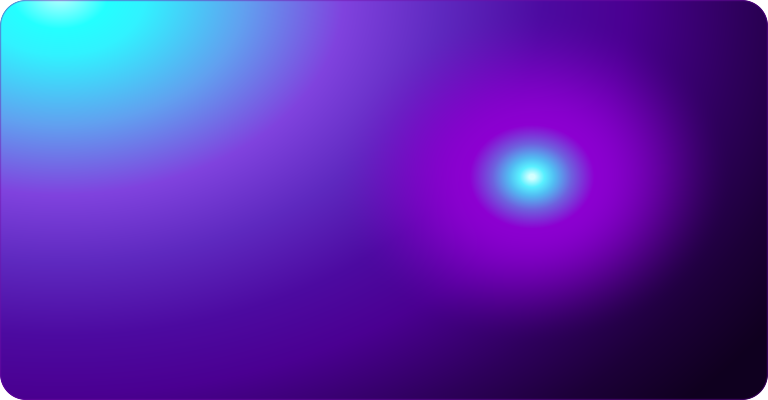
Write a Shadertoy shader that draws this background.

```glsl
// Blends towards the next colour stop between two distances
vec3 stop(vec3 color, vec3 next, float from, float to, float d) {
    return mix(color, next, clamp((d - from) / (to - from), 0.0, 1.0));
}

// Distance from a centre, with the x axis stretched
float ellipseDistance(vec2 p, vec2 center, float stretch) {
    vec2 q = p - center;
    return length(vec2(q.x / stretch, q.y));
}

float roundedBox(vec2 p, vec2 halfSize, float radius) {
    vec2 q = abs(p) - halfSize + radius;
    return length(max(q, 0.0)) + min(max(q.x, q.y), 0.0) - radius;
}

// Wide corner light: white, cyan, violet, indigo, near black
vec3 cornerLight(float d) {
    vec3 c = vec3(0.75, 1.0, 1.0);
    c = stop(c, vec3(0.14, 1.00, 1.00), 0.000, 0.085, d);
    c = stop(c, vec3(0.19, 0.95, 1.00), 0.085, 0.150, d);
    c = stop(c, vec3(0.38, 0.63, 0.94), 0.150, 0.325, d);
    c = stop(c, vec3(0.50, 0.26, 0.87), 0.325, 0.500, d);
    c = stop(c, vec3(0.37, 0.16, 0.75), 0.500, 0.670, d);
    c = stop(c, vec3(0.30, 0.04, 0.63), 0.670, 0.850, d);
    c = stop(c, vec3(0.29, 0.00, 0.57), 0.850, 1.000, d);
    c = stop(c, vec3(0.18, 0.00, 0.36), 1.000, 1.200, d);
    c = stop(c, vec3(0.11, 0.00, 0.22), 1.200, 1.350, d);
    return stop(c, vec3(0.06, 0.00, 0.12), 1.350, 1.500, d);
}

// Small light: white core, cyan, blue, magenta
vec3 orbLight(float d) {
    vec3 c = vec3(0.82, 1.0, 1.0);
    c = stop(c, vec3(0.35, 0.94, 1.00), 0.006, 0.026, d);
    c = stop(c, vec3(0.32, 0.74, 0.95), 0.026, 0.047, d);
    c = stop(c, vec3(0.43, 0.38, 0.87), 0.047, 0.082, d);
    return stop(c, vec3(0.55, 0.00, 0.82), 0.082, 0.130, d);
}

void mainImage(out vec4 fragColor, in vec2 fragCoord) {
    vec2 p = fragCoord / iResolution.y;
    vec2 halfSize = 0.5 * iResolution.xy / iResolution.y;
    float pixel = 1.0 / iResolution.y;

    // Both lights, the orb fading into the backdrop
    vec3 color = cornerLight(ellipseDistance(p, vec2(0.15, 1.013), 1.42));
    float orbDistance = ellipseDistance(p, vec2(1.33, 0.558), 1.2);
    float orbAlpha = 1.0 - smoothstep(0.115, 0.42, orbDistance);
    color = mix(color, orbLight(orbDistance), orbAlpha);

    // Faint purple rim and rounded panel on white
    float panel = roundedBox(p - halfSize, halfSize, 0.065);
    float rim = smoothstep(-0.005, 0.0, panel);
    color = mix(color, vec3(0.45, 0.05, 0.65), 0.5 * rim);
    float outside = smoothstep(-0.5 * pixel, 0.5 * pixel, panel);
    fragColor = vec4(mix(color, vec3(1.0), outside), 1.0);
}
```
